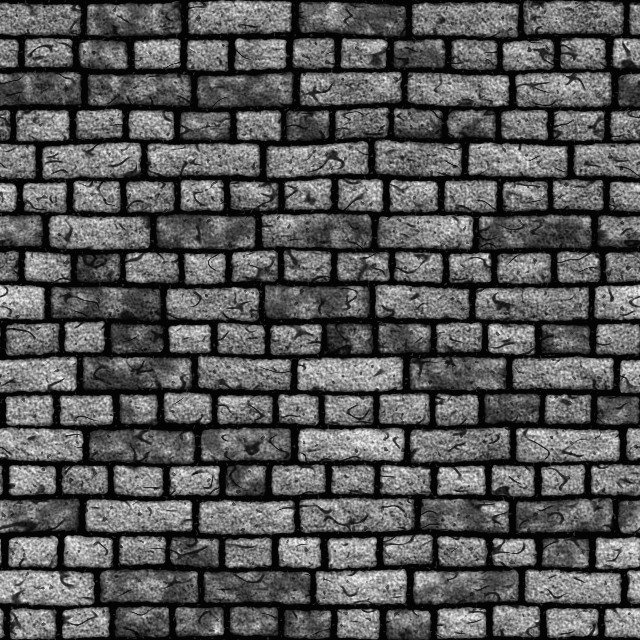
Write a three.js fragment shader that draws this texture.

```glsl
// Weathered grey brick wall: nine pairs of a short-brick and a long-brick course, in black joints.
varying vec2 vUv;

const float TAU = 6.2831853;

vec2 hash2(vec2 p) {
  vec3 a = fract(p.xyx * vec3(0.1031, 0.1030, 0.0973));
  a += dot(a, a.yzx + 33.33);
  return fract((a.xx + a.yz) * a.zy);
}

float corner(vec2 cell, vec2 f, vec2 o) {
  return dot(hash2(cell + o) * 2.0 - 1.0, f - o);
}

// Gradient noise, roughly -0.7 to 0.7
float noise(vec2 p) {
  vec2 i = floor(p), f = p - i;
  vec2 u = f * f * f * (f * (f * 6.0 - 15.0) + 10.0);
  return mix(mix(corner(i, f, vec2(0.0)), corner(i, f, vec2(1.0, 0.0)), u.x),
             mix(corner(i, f, vec2(0.0, 1.0)), corner(i, f, vec2(1.0)), u.x), u.y);
}

float fbm(vec2 p) {
  float sum = 0.0, amp = 0.5;
  for (int i = 0; i < 4; i++) {
    sum += amp * noise(p);
    p = p * 2.03 + 17.1;
    amp *= 0.5;
  }
  return sum;
}

// Position of a vertical joint, in brick pitches; wraps around the course
float joint(float i, float count, float course) {
  return i + 0.17 * (hash2(vec2(mod(i, count) + 3.0, course + 41.0)).x - 0.5);
}

float roundedBox(vec2 p, vec2 halfSize, float radius) {
  vec2 e = abs(p) - halfSize + radius;
  return length(max(e, 0.0)) + min(max(e.x, e.y), 0.0) - radius;
}

void main() {
  // Uneven courses, bowed upward above the middle
  vec2 uv = vUv;
  uv.y += 0.0016 * sin(TAU * (2.0 * uv.x + 3.0 * uv.y)) + 0.001 * sin(TAU * (5.0 * uv.x - 4.0 * uv.y));
  vec2 bow = (uv - vec2(0.56, 0.74)) / vec2(0.10, 0.07);
  uv.y -= 0.006 * exp(-dot(bow, bow));

  // Course: the lower part of each pair holds short bricks, the upper part long ones
  float pair = floor(uv.y * 9.0);
  float inPair = uv.y * 9.0 - pair;
  pair = mod(pair, 9.0);
  float isLong = step(0.48, inPair);
  float course = pair * 2.0 + isLong;
  float count = mix(12.0, 6.0, isLong);
  float height = mix(0.48, 0.52, isLong) / 9.0;
  float shortShift = 0.15 + 0.2 * step(4.5, pair);
  float longShift = 0.82 - 0.35 * step(3.5, pair) * step(pair, 6.5);
  float shift = mix(shortShift, longShift, isLong) + 0.12 * (hash2(vec2(course, 9.0)).x - 0.5);

  // Brick between two irregular joints
  float x = uv.x * count - shift;
  float i = floor(x);
  if (x < joint(i, count, course)) i -= 1.0;
  else if (x > joint(i + 1.0, count, course)) i += 1.0;
  float left = joint(i, count, course), right = joint(i + 1.0, count, course);
  vec2 id = vec2(mod(i, count), course);
  vec2 rnd = hash2(id + 5.0), rnd2 = hash2(id + 71.0);

  // Brick-local position, slightly shifted and tilted
  vec2 p = vec2((x - 0.5 * (left + right)) / count,
                (inPair - 0.48 * isLong) / 9.0 - 0.5 * height);
  p.y += (rnd.x - 0.5) * 0.0025 + p.x * (rnd.y - 0.5) * 0.045;
  vec2 halfSize = 0.5 * vec2((right - left) / count, height)
                - vec2(0.0043, 0.0032) - vec2(0.0015, 0.0012) * rnd2;
  vec2 q = p + hash2(id + 23.0) * 8.0;

  // Chipped outline
  float d = roundedBox(p, halfSize, 0.006);
  d += 0.0032 * noise(q * 55.0) + 0.0022 * noise(q * 150.0);
  float brick = 1.0 - smoothstep(-0.0013, 0.0013, d);

  // Stone face: tone, relief lit from above, grain
  float grain = noise(q * 235.0);
  float relief = fbm(q * 45.0) - fbm((q + vec2(0.0006, 0.0022)) * 45.0);
  float tone = 0.59 - 0.08 * vUv.y + 0.13 * (rnd2.x - 0.5);
  tone += 0.22 * noise(q * 18.0) + 1.5 * relief + 0.46 * grain;
  tone += 0.09 * p.y / halfSize.y;
  tone *= mix(0.6, 1.0, smoothstep(0.0, 0.006, -d));

  // Thin cracks, broken up along their length
  vec2 bend = q + 0.008 * vec2(noise(q * 40.0), noise(q * 40.0 + 31.0));
  float crack = 1.0 - smoothstep(0.015, 0.07, abs(noise(bend * vec2(24.0, 42.0))));
  crack *= smoothstep(0.0, 0.2, noise(q * 28.0 + 11.0));
  tone *= 1.0 - 0.75 * crack;

  // Pits and soot, heaviest on some bricks and around one spot
  float pits = smoothstep(0.28, 0.42, noise(q * 110.0));
  vec2 spot = (vUv - vec2(0.54, 0.635)) / vec2(0.09, 0.03);
  float soot = 0.7 * exp(-dot(spot, spot)) + 0.55 * step(0.8, rnd2.y);
  soot *= smoothstep(-0.15, 0.25, fbm(q * 26.0) + 0.1);
  tone *= (1.0 - 0.55 * pits) * (1.0 - soot);

  // Black joints with faint crumbs
  float mortar = 0.015 + 0.16 * smoothstep(0.2, 0.5, noise(vUv * 190.0));
  gl_FragColor = vec4(vec3(clamp(mix(mortar, tone, brick), 0.015, 0.92)), 1.0);
}
```
